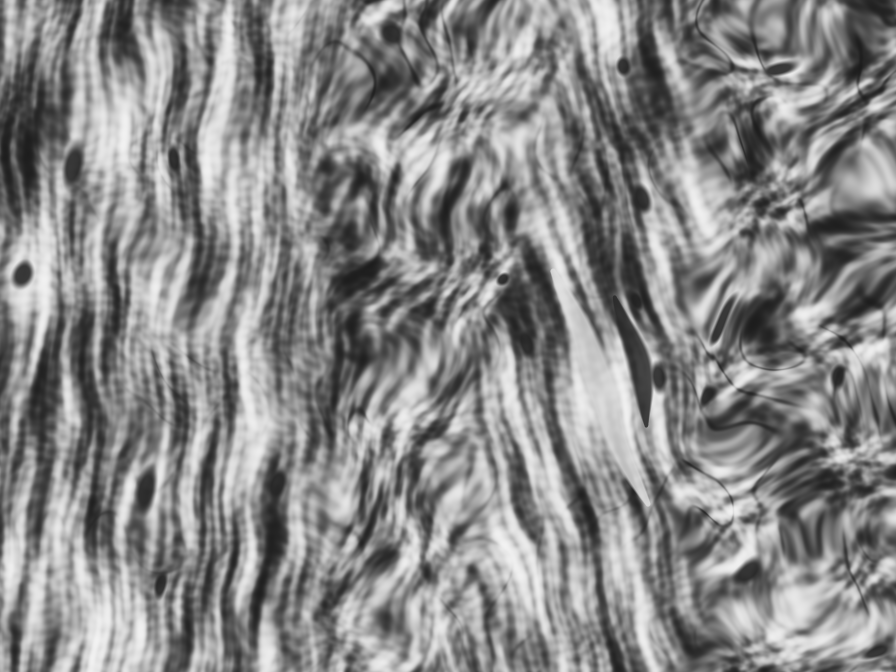
Reproduce this texture procedurally as a Shadertoy shader.

```glsl
#define MEAN_GREY 0.53
#define CONTRAST 0.43
#define GAIN 0.56
#define FIBRE_FREQ 40.0
#define CURL_FREQ 30.0
#define FIBRE_STRETCH 7.0
#define CURL_STRETCH 1.9
#define NUCLEUS_CELL 0.17
#define NUCLEUS_SHARE 0.36
#define NUCLEUS_GREY 0.13
#define OUTLINE_DEPTH 1.1

float hash(vec2 p) {
    vec3 q = fract(p.xyx * 0.1031);
    q += dot(q, q.yzx + 33.33);
    return fract((q.x + q.y) * q.z);
}

vec2 direction(float angle) { return vec2(cos(angle), sin(angle)); }

float cornerSlope(vec2 cell, vec2 offset) {
    return dot(direction(6.2832 * hash(cell)), offset);
}

// Gradient noise scaled to a standard deviation of about one
float noise(vec2 p) {
    vec2 i = floor(p), f = p - i;
    vec2 u = f * f * f * (f * (f * 6.0 - 15.0) + 10.0);
    vec2 e = vec2(1.0, 0.0);
    float low = mix(cornerSlope(i, f), cornerSlope(i + e, f - e), u.x);
    float high = mix(cornerSlope(i + e.yx, f - e.yx), cornerSlope(i + 1.0, f - 1.0), u.x);
    return 4.6 * mix(low, high, u.y);
}

// Coordinates across and along a strand, compressed along it
vec2 strandSpace(vec2 p, float angle, float stretch) {
    vec2 along = direction(angle);
    return vec2(dot(p, vec2(along.y, -along.x)), dot(p, along) / stretch);
}

float strands(vec2 p, float angle, float stretch, float freq) {
    vec2 s = strandSpace(p, angle, stretch) * freq;
    return 0.50 * noise(s * 0.45 + 11.3)
         + 0.70 * noise(s + 47.1)
         + 0.45 * noise(s * 2.0 + 83.7);
}

// Weights of the zones right of the fibres: tangle, slanted band, curls
vec3 zones(vec2 p) {
    float x = p.x + 0.02 * noise(p * 5.0 + 19.0);
    return vec3(smoothstep(0.43, 0.53, x),
                smoothstep(-0.04, 0.04, x - 0.64 - 0.19 * p.y),
                smoothstep(1.0, 1.07, x));
}

float byZone(vec3 zone, vec4 value) {
    return mix(mix(mix(value.x, value.y, zone.x), value.z, zone.y), value.w, zone.z);
}

// Dark nuclei scattered on a jittered grid, aligned with the tissue
float nuclei(vec2 p, float angle) {
    vec2 home = floor(p / NUCLEUS_CELL);
    float cover = 0.0;
    for (int j = -1; j <= 1; j++)
    for (int i = -1; i <= 1; i++) {
        vec2 cell = home + vec2(i, j);
        vec2 jitter = vec2(hash(cell + 5.2), hash(cell + 71.9));
        vec2 d = p - (cell + 0.15 + 0.7 * jitter) * NUCLEUS_CELL;
        float size = mix(0.008, 0.014, hash(cell + 33.4));
        float lengthRatio = mix(1.2, 3.2, hash(cell + 92.6));
        float r = length(strandSpace(d, angle, lengthRatio)) / size;
        cover = max(cover, step(hash(cell + 14.8), NUCLEUS_SHARE) * (1.0 - smoothstep(0.55, 1.25, r)));
    }
    return cover;
}

// Soft segment that tapers at both ends
float sliver(vec2 p, vec2 a, vec2 b, float radius) {
    float h = clamp(dot(p - a, b - a) / dot(b - a, b - a), 0.0, 1.0);
    float taper = 1.0 - 0.8 * pow(2.0 * h - 1.0, 2.0);
    return 1.0 - smoothstep(0.6, 1.1, length(p - mix(a, b, h)) / (radius * taper));
}

void mainImage(out vec4 fragColor, in vec2 fragCoord) {
    vec2 p = fragCoord / iResolution.y;
    vec3 zone = zones(p);
    vec4 angles = vec4(1.49, 1.18, 1.83, 0.6);

    // Waviness grows from the straight fibres to the curls
    float sway = byZone(zone, vec4(0.006, 0.012, 0.005, 0.016));
    vec2 q = p + sway * vec2(noise(p * 7.0), noise(p * 7.0 + 37.0));

    // Strands of each zone
    vec4 layers = vec4(strands(q, angles.x, FIBRE_STRETCH, FIBRE_FREQ),
                       strands(q + 3.0, angles.y, 2.6, FIBRE_FREQ * 0.9),
                       strands(q + 6.0, angles.z, FIBRE_STRETCH, FIBRE_FREQ),
                       strands(q + 9.0, angles.w, CURL_STRETCH, CURL_FREQ));
    float tissue = byZone(zone, layers);

    // Broad shading and fine grain
    tissue += 0.3 * noise(p * 4.5 + 61.0) + 0.22 * noise(q * 70.0);

    // Thin dark outlines in patches
    float angle = byZone(zone, angles);
    float contour = noise(q * vec2(15.0, 10.0) + 28.0) / 0.22;
    float patches = smoothstep(-0.2, 0.9, noise(p * 6.0 + 53.0));
    float curly = byZone(zone, vec4(0.3, 1.0, 0.5, 1.0));
    tissue += 0.06 - OUTLINE_DEPTH * curly * patches * exp(-contour * contour);

    float grey = MEAN_GREY + CONTRAST * tanh(GAIN * tissue);

    // Pale cleft with its dark flank, then nuclei
    grey = mix(grey, 0.88, 0.8 * sliver(q, vec2(0.825, 0.60), vec2(0.955, 0.25), 0.024));
    grey = mix(grey, 0.16, 0.85 * sliver(q, vec2(0.92, 0.55), vec2(0.968, 0.37), 0.021));
    grey = mix(grey, NUCLEUS_GREY, 0.88 * nuclei(q, angle));

    fragColor = vec4(vec3(clamp(grey, 0.0, 1.0)), 1.0);
}
```
